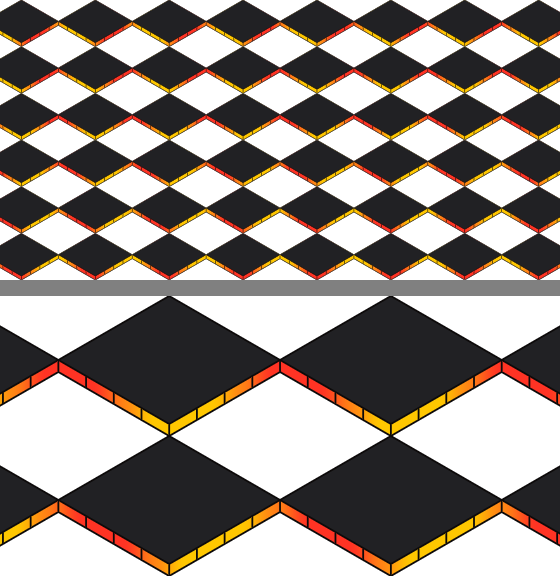
Top: the whole. Bottom: its middle third, enlarged.
A Shadertoy shader for this pattern:

```glsl
// Rows of dark isometric slabs on white, touching at their corners.
// Each cell holds one slab: a rhombus top over two thin sides cut into tiles,
// whose red-to-yellow gradient wraps round and drifts from row to row.

const float ROWS = 6.0;
const float HALF_WIDTH = 0.7917;       // lengths are in row heights
const float SLOPE = 0.57735;           // tan 30 degrees
const float EDGE_SCALE = 0.86603;      // cos 30 degrees
const float LEFT_START = -0.3333;
const float TILES = 8.0;               // tiles on both sides together
const float LINE_HALF = 0.0065;

const vec3 PAPER = vec3(1.0);
const vec3 SLAB = vec3(0.13, 0.13, 0.14);
const vec3 INK = vec3(0.05, 0.04, 0.04);
const vec3 RED = vec3(1.0, 0.20, 0.14);
const vec3 ORANGE = vec3(1.0, 0.52, 0.08);
const vec3 YELLOW = vec3(1.0, 0.78, 0.0);

// Share of a pixel lying inside a shape
float fillCover(float dist, float pixel) {
    return clamp(0.5 - dist / pixel, 0.0, 1.0);
}

// Share of a pixel covered by a line, exact for lines thinner than a pixel
float lineCover(float dist, float halfWidth, float pixel) {
    float hi = min(dist + 0.5 * pixel, halfWidth);
    float lo = max(dist - 0.5 * pixel, -halfWidth);
    return clamp((hi - lo) / pixel, 0.0, 1.0);
}

// Cyclic gradient along the sides, measured in tiles from the red peak
vec3 sideColour(float tile, float redPeak) {
    float away = abs(mod(tile - redPeak + 0.5 * TILES, TILES) - 0.5 * TILES);
    vec3 warm = mix(RED, ORANGE, smoothstep(0.7, 2.0, away));
    return mix(warm, YELLOW, smoothstep(1.8, 3.0, away));
}

// One slab; q is measured from the top corner, with y pointing down
vec3 slab(vec2 q, float redPeak, float pixel) {
    float halfHeight = HALF_WIDTH * SLOPE;
    float thickness = 1.0 - 2.0 * halfHeight;
    float drop = abs(q.x) * SLOPE;

    // Signed distances to the slanted edges
    float upper = (drop - q.y) * EDGE_SCALE;
    float rim = (q.y + drop - 2.0 * halfHeight) * EDGE_SCALE;
    float lower = rim - thickness * EDGE_SCALE;
    float top = max(upper, rim);
    float body = max(upper, lower);

    // Faces
    float tile = (q.x + HALF_WIDTH) / (2.0 * HALF_WIDTH) * TILES;
    vec3 face = mix(sideColour(tile, redPeak), SLAB, fillCover(top, pixel));
    vec3 colour = mix(PAPER, face, fillCover(body, pixel));

    // Outlines, then the cuts between tiles
    float outline = min(abs(top), abs(body));
    float cut = abs(fract(tile + 0.5) - 0.5) * 2.0 * HALF_WIDTH / TILES;
    float onSide = fillCover(max(-rim, body), pixel);
    float ink = max(lineCover(outline, LINE_HALF, pixel),
                    lineCover(cut, LINE_HALF, pixel) * onSide);
    return mix(colour, INK, ink);
}

void mainImage(out vec4 fragColor, in vec2 fragCoord) {
    float pixel = ROWS / iResolution.y;
    vec2 p = vec2(fragCoord.x, iResolution.y - fragCoord.y) * pixel;
    p.x -= LEFT_START;

    // Repeat the slab, one per cell
    vec2 cellSize = vec2(2.0 * HALF_WIDTH, 1.0);
    vec2 cell = floor(p / cellSize);
    vec2 q = p - cell * cellSize - vec2(HALF_WIDTH, 0.0);

    // The gradient turns steadily down the rows and slightly across
    float redPeak = 6.3 + 1.1 * cell.y + 0.2 * (cell.x - 3.0);
    fragColor = vec4(slab(q, redPeak, pixel), 1.0);
}
```
